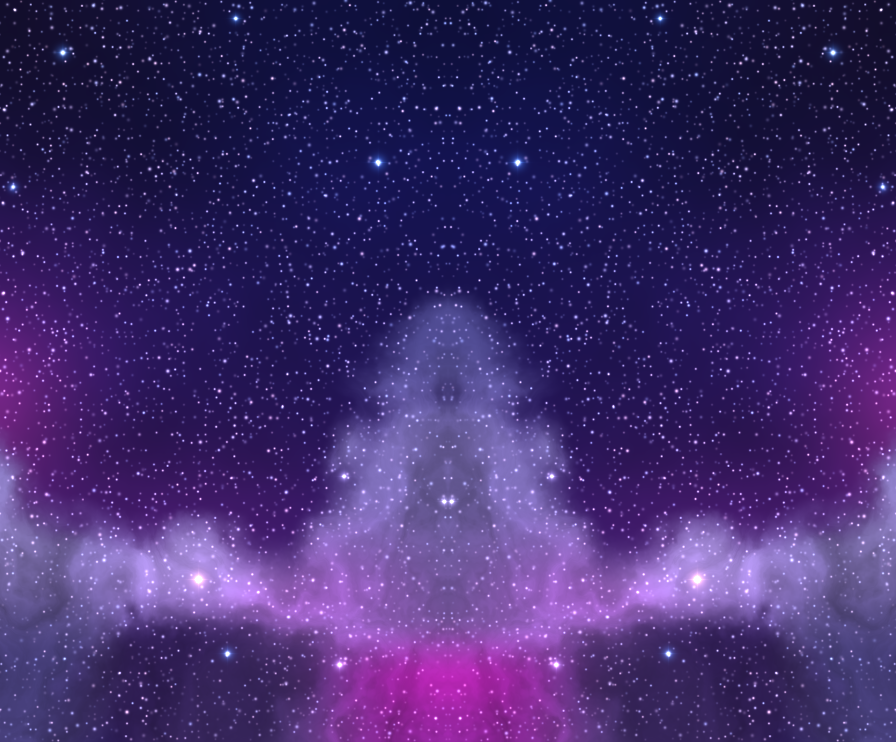
Write a WebGL 2 fragment shader that draws this background.

```glsl
#version 300 es
precision highp float;
// A mirrored night sky: violet nebula clouds rise to a central peak under stars.
// Clouds are soft unions of ellipses and a cone, warped by fractal noise;
// stars come from hashed grids, with a few larger sparkles on top.
uniform vec2 u_resolution;
out vec4 outColor;

float hash(vec2 p) {
    return fract(sin(dot(p, vec2(127.1, 311.7))) * 43758.5453);
}

float noise(vec2 p) {
    vec2 i = floor(p), f = fract(p);
    f = f * f * (3.0 - 2.0 * f);
    return mix(mix(hash(i), hash(i + vec2(1, 0)), f.x),
               mix(hash(i + vec2(0, 1)), hash(i + vec2(1, 1)), f.x), f.y);
}

float fbm(vec2 p) {
    float sum = 0.0, amp = 0.5;
    for (int i = 0; i < 6; i++) {
        sum += amp * noise(p);
        p = mat2(1.6, 1.2, -1.2, 1.6) * p + 7.3;
        amp *= 0.5;
    }
    return sum;
}

// Approximate inside distance of an ellipse, positive within
float puff(vec2 p, vec2 center, vec2 radius) {
    return (1.0 - length((p - center) / radius)) * min(radius.x, radius.y);
}

float softMax(float a, float b) {
    float h = max(0.03 - abs(a - b), 0.0) / 0.03;
    return max(a, b) + h * h * 0.0075;
}

float glow(vec2 p, vec2 center, vec2 radius) {
    vec2 q = (p - center) / radius;
    return exp(-dot(q, q));
}

vec3 skyColor(vec2 p) {
    vec3 sky = mix(vec3(0.13, 0.08, 0.33), vec3(0.06, 0.06, 0.23), smoothstep(0.4, 0.95, p.y));
    sky = mix(sky, vec3(0.08, 0.055, 0.17), 0.8 * smoothstep(0.15, 0.6, p.x) * smoothstep(0.6, 1.0, p.y));
    sky += vec3(0.0, 0.01, 0.06) * glow(p, vec2(0.0, 0.73), vec2(0.25, 0.2));
    sky += vec3(0.13, 0.02, 0.08) * glow(p, vec2(0.38, 0.28), vec2(0.3, 0.14));
    sky += vec3(0.32, 0.07, 0.2) * glow(p, vec2(0.63, 0.45), vec2(0.12, 0.13));
    sky += vec3(0.1, 0.02, 0.1) * glow(p, vec2(0.62, 0.6), vec2(0.22, 0.16));
    return sky * (0.8 + 0.4 * fbm(p * 5.0 + 20.0));
}

// Silhouette of the cloud bank: peak, shoulders, side knobs and outer towers
float cloudShape(vec2 p) {
    float d = min((0.09 + 0.7 * (0.47 - p.y) - p.x) * 0.7, 0.49 - p.y);
    d = softMax(d, puff(p, vec2(0.0, 0.53), vec2(0.085, 0.075)));
    d = softMax(d, puff(p, vec2(0.06, 0.49), vec2(0.07, 0.035)));
    d = softMax(d, puff(p, vec2(0.14, 0.395), vec2(0.038, 0.04)));
    d = softMax(d, puff(p, vec2(0.335, 0.26), vec2(0.07, 0.06)));
    d = softMax(d, puff(p, vec2(0.3, 0.2), vec2(0.34, 0.075)));
    d = softMax(d, puff(p, vec2(0.52, 0.22), vec2(0.12, 0.075)));
    d = softMax(d, puff(p, vec2(0.605, 0.35), vec2(0.055, 0.07)));
    return softMax(d, puff(p, vec2(0.62, 0.12), vec2(0.2, 0.23)));
}

vec3 cloudColor(vec2 p, float detail) {
    vec3 c = mix(vec3(0.44, 0.39, 0.65), vec3(0.33, 0.32, 0.58), smoothstep(0.38, 0.56, p.y));
    c = mix(c, vec3(0.62, 0.35, 0.76), 0.85 * glow(p, vec2(0.2, 0.19), vec2(0.2, 0.09)));
    c = mix(c, vec3(0.64, 0.55, 0.83), 0.7 * glow(p, vec2(0.35, 0.24), vec2(0.11, 0.07)));
    c = mix(c, vec3(0.57, 0.51, 0.77), 0.7 * glow(p, vec2(0.58, 0.3), vec2(0.1, 0.1)));
    c = mix(c, vec3(0.27, 0.24, 0.47), smoothstep(0.4, 0.52, p.x) * smoothstep(0.23, 0.1, p.y));
    c = mix(c, vec3(0.57, 0.15, 0.62), smoothstep(0.17, 0.08, p.y) * smoothstep(0.3, 0.05, p.x));
    return c * (0.58 + 0.85 * detail);
}

vec3 starField(vec2 p) {
    vec3 light = vec3(0);
    for (int i = 0; i < 4; i++) {
        float n = float(i), cells = 100.0 / (1.0 + 0.75 * n);
        vec2 id = floor(p * cells) + n * 57.0;
        vec2 offset = 0.2 + 0.6 * vec2(hash(id), hash(id + 13.7));
        float d = length(fract(p * cells) - offset) / cells;
        float seed = hash(id + 41.3), r = 0.0014 + 0.0003 * n;
        vec3 tint = mix(vec3(0.65, 0.75, 1.0), vec3(1.0, 0.8, 0.88), hash(id + 5.1));
        light += tint * exp(-d * d / (r * r)) * step(0.58, seed) * (0.15 + 0.9 * pow(hash(id + 29.9), 2.0));
    }
    return light;
}

// Bright star with a halo and thin crossed rays
vec3 sparkle(vec2 p, vec2 center, float size, vec3 tint) {
    vec2 q = abs(p - center) / size;
    float core = exp(-dot(q, q) * 14.0), halo = 0.4 * exp(-dot(q, q) * 1.8);
    float rays = exp(-q.x * 2.5 - q.y * 14.0) + exp(-q.y * 2.5 - q.x * 14.0);
    return vec3(core) + tint * (halo + 0.5 * rays);
}

void main() {
    vec2 p = gl_FragCoord.xy / u_resolution.y;
    p.x = abs(p.x - 0.5 * u_resolution.x / u_resolution.y);
    vec2 warp = vec2(fbm(p * 9.0), fbm(p * 9.0 + 31.0)) - 0.5;
    float detail = fbm(p * vec2(13.0, 8.0) + warp * 3.0);

    // Cloud bank, with dark hollows below it
    float d = cloudShape(p + warp * 0.065) + (detail - 0.5) * 0.03;
    float cover = smoothstep(-0.015, 0.045, d) * (0.78 + 0.22 * smoothstep(0.55, 0.4, p.y));
    float hollow = smoothstep(-0.04, 0.06, puff(p + warp * 0.12, vec2(0.34, 0.05), vec2(0.17, 0.12)));
    vec3 color = mix(skyColor(p), cloudColor(p, detail), cover);
    color = mix(color, vec3(0.19, 0.12, 0.33) * (0.7 + 0.6 * detail), 0.9 * hollow);
    color += vec3(0.2, 0.01, 0.14) * glow(p, vec2(0.0, 0.09), vec2(0.1, 0.06));

    // Stars
    color += starField(p) * mix(1.0, 0.65, cover);
    vec3 blue = vec3(0.3, 0.6, 1.0), pale = vec3(0.75, 0.7, 1.0);
    color += sparkle(p, vec2(0.094, 0.781), 0.013, blue);
    color += sparkle(p, vec2(0.519, 0.929), 0.012, blue);
    color += sparkle(p, vec2(0.586, 0.748), 0.009, blue);
    color += sparkle(p, vec2(0.286, 0.975), 0.009, blue);
    color += sparkle(p, vec2(0.336, 0.219), 0.014, vec3(1.0, 0.65, 0.55));
    color += sparkle(p, vec2(0.146, 0.104), 0.010, pale);
    color += sparkle(p, vec2(0.297, 0.119), 0.011, blue);
    color += sparkle(p, vec2(0.005, 0.324), 0.008, pale);
    color += sparkle(p, vec2(0.140, 0.358), 0.008, pale);
    outColor = vec4(clamp(color, 0.0, 1.0), 1.0);
}
```
